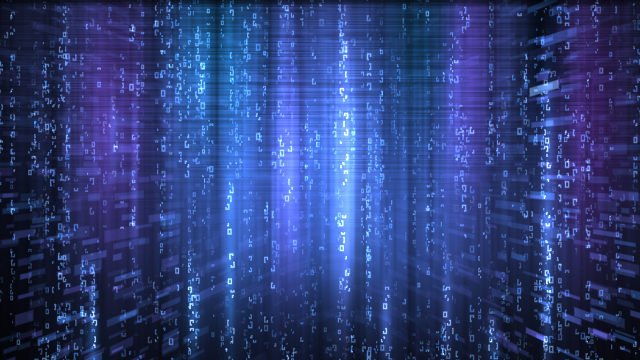
A WebGL 2 fragment shader for this background:

```glsl
#version 300 es
precision highp float;
// Digital rain: blue and violet light curtains with falling broken glyphs and slanted shards.
uniform vec2 u_resolution;
out vec4 outColor;

const vec3 BASE = vec3(0.065, 0.075, 0.145);
const vec3 ICE = vec3(0.56, 0.76, 0.98);
const vec3 AZURE = vec3(0.20, 0.50, 0.86);
const vec3 VIOLET = vec3(0.42, 0.36, 0.86);
const vec2 FOCUS = vec2(0.53, 0.55);      // point the shards radiate from
const float SCAN_STRENGTH = 0.22;
const float STREAK_STRENGTH = 0.55;
const int GLOWS = 11;
const int STREAMS = 11;
const int RAIN_LAYERS = 4;
const int SHARD_LAYERS = 4;

// Soft glows: centre x, centre y, radius x, radius y; negative tints darken
const vec4 GLOW_SHAPE[GLOWS] = vec4[GLOWS](
  vec4(0.51, 0.46, 0.20, 0.42), vec4(0.50, 0.62, 0.50, 0.55),
  vec4(0.18, 0.66, 0.055, 0.33), vec4(0.73, 0.78, 0.040, 0.30),
  vec4(0.925, 0.66, 0.055, 0.36), vec4(0.34, 0.86, 0.07, 0.26),
  vec4(0.655, 0.88, 0.050, 0.24), vec4(0.85, 0.88, 0.026, 0.26),
  vec4(0.03, 0.36, 0.07, 0.30), vec4(0.45, 0.50, 0.025, 0.32),
  vec4(0.55, 0.45, 0.035, 0.34));
const vec3 GLOW_TINT[GLOWS] = vec3[GLOWS](
  vec3(0.09, 0.20, 0.40), vec3(0.10, 0.14, 0.29),
  vec3(0.17, 0.04, 0.22), vec3(0.13, 0.03, 0.19),
  vec3(0.15, 0.01, 0.17), vec3(-0.06, 0.10, 0.08),
  vec3(-0.07, 0.05, 0.00), vec3(-0.13, -0.12, -0.24),
  vec3(-0.05, -0.06, -0.11), vec3(0.13, 0.04, 0.18),
  vec3(0.08, 0.11, 0.16));
// Bright streams: x, centre y, half height, strength
const vec4 STREAM[STREAMS] = vec4[STREAMS](
  vec4(0.538, 0.55, 0.40, 1.0), vec4(0.452, 0.52, 0.16, 0.45),
  vec4(0.855, 0.40, 0.42, 0.90), vec4(0.302, 0.13, 0.14, 0.75),
  vec4(0.360, 0.28, 0.34, 0.65), vec4(0.313, 0.78, 0.13, 0.45),
  vec4(0.603, 0.10, 0.14, 0.60), vec4(0.145, 0.06, 0.13, 0.70),
  vec4(0.700, 0.12, 0.18, 0.50), vec4(0.178, 0.62, 0.13, 0.40),
  vec4(0.770, 0.04, 0.10, 0.50));

float hash(vec2 p) {
  return fract(sin(dot(p, vec2(127.1, 311.7))) * 43758.5453);
}

float noise(vec2 p) {
  vec2 i = floor(p), f = fract(p);
  f = f * f * (3.0 - 2.0 * f);
  return mix(mix(hash(i), hash(i + vec2(1, 0)), f.x),
             mix(hash(i + vec2(0, 1)), hash(i + vec2(1, 1)), f.x), f.y);
}

float boxDistance(vec2 p, vec2 halfSize) {
  vec2 d = abs(p) - halfSize;
  return length(max(d, 0.0)) + min(max(d.x, d.y), 0.0);
}

// Hollow box with random quarters missing; f runs over one cell
float glyph(vec2 f, vec2 id, float aa) {
  float ring = abs(boxDistance(f - 0.5, vec2(0.20, 0.27))) - 0.06;
  float kept = step(0.42, hash(id * 1.7 + step(0.5, f) * 5.3));
  return kept * smoothstep(aa, -aa, ring);
}

// Parallelogram with upright sides
float shard(vec2 p, vec2 halfSize, float slope, float aa) {
  return smoothstep(aa, -aa, boxDistance(vec2(p.x, p.y - slope * p.x), halfSize));
}

float radialSlope(vec2 c) {
  return clamp(0.65 * c.x * c.y / (c.x * c.x + 0.06), -0.5, 0.5);
}

void main() {
  vec2 uv = gl_FragCoord.xy / u_resolution;
  float aspect = u_resolution.x / u_resolution.y;
  vec2 q = vec2(uv.x * aspect, uv.y);
  float pixel = 1.0 / u_resolution.y;

  // Coloured light curtains
  vec3 col = BASE;
  for (int i = 0; i < GLOWS; i++) {
    vec2 d = (uv - GLOW_SHAPE[i].xy) / GLOW_SHAPE[i].zw;
    col += GLOW_TINT[i] * exp(-dot(d, d));
  }
  col = max(col, vec3(0.025, 0.03, 0.055));

  // Vertical streaks, fading toward the floor and the sides
  float streak = 0.45 * noise(vec2(uv.x * 38.0, uv.y * 1.3))
               + 0.33 * noise(vec2(uv.x * 95.0, uv.y * 2.0 + 7.0))
               + 0.22 * noise(vec2(uv.x * 230.0, uv.y * 3.0 + 3.0));
  col *= 1.0 + STREAK_STRENGTH * (streak - 0.5) * 2.0;
  col *= mix(0.45, 1.0, smoothstep(-0.02, 0.36, uv.y));
  col *= 1.0 - 0.22 * smoothstep(0.40, 0.5, abs(uv.x - 0.5));

  // Fine horizontal scan lines, strongest above the middle
  float scan = noise(vec2(uv.x * 9.0, uv.y * 280.0)) - 0.5;
  col *= 1.0 + SCAN_STRENGTH * 2.0 * scan * smoothstep(0.25, 0.8, uv.y);

  // Shards radiating from the focus
  float outer = smoothstep(0.08, 0.42, abs(uv.x - FOCUS.x));
  float low = 1.0 - smoothstep(0.15, 0.75, uv.y);
  for (int i = 0; i < SHARD_LAYERS; i++) {
    float k = float(i);
    vec2 cell = vec2(0.135, 0.078) * (1.0 - 0.15 * k);
    vec2 g = q / cell + k * vec2(0.37, 0.61);
    vec2 id = floor(g) + k * 41.0;
    vec2 centre = (floor(g) + 0.5 - k * vec2(0.37, 0.61)) * cell;
    vec2 size = cell * vec2(0.12 + 0.28 * hash(id), 0.07 + 0.15 * hash(id + 9.0));
    float slope = radialSlope(centre - FOCUS * vec2(aspect, 1.0));
    float shape = shard((fract(g) - 0.5) * cell, size, slope, pixel);
    float power = step(0.45, hash(id + 17.0)) * (0.25 + 0.75 * hash(id + 23.0));
    vec3 tint = mix(AZURE, VIOLET, hash(id + 31.0));
    float nearStream = exp(-pow((uv.x - STREAM[2].x) / 0.035, 2.0));
    col += tint * shape * power * (0.06 + 0.28 * outer * (0.2 + low) + 0.35 * nearStream);
  }
  col += ICE * 0.45 * shard(q - vec2(0.85 * aspect, 0.755), vec2(0.040, 0.012), 0.3, pixel);

  // Scattered rain of small glyphs
  for (int i = 0; i < RAIN_LAYERS; i++) {
    float k = float(i);
    float size = 0.013 + 0.003 * k;
    float column = floor(q.x / size + k * 0.3);
    vec2 g = vec2(q.x / size + k * 0.3, q.y / (size * 1.25) + 30.0 * hash(vec2(column, k)));
    vec2 id = floor(g) + k * 57.0;
    float trail = smoothstep(0.45, 0.8, noise(vec2(column * 7.3 + k, uv.y * 5.0)));
    float lit = step(0.55, hash(id)) * trail * step(0.42, hash(vec2(column, k + 4.0)));
    float shape = glyph(fract(g), id, pixel / size);
    col += mix(AZURE, ICE, hash(id + 3.0)) * shape * lit * 0.75;
  }

  // Bright streams: halo, core and larger glyphs
  for (int i = 0; i < STREAMS; i++) {
    vec4 s = STREAM[i];
    float dx = (uv.x - s.x) * aspect;
    float dy = (uv.y - s.y) / s.z;
    float fade = s.w * exp(-dy * dy * 1.3);
    float patchy = 0.35 + 0.8 * noise(vec2(s.x * 90.0 + uv.x * 60.0, uv.y * 22.0));
    vec3 tint = mix(AZURE, VIOLET, hash(s.xy) * 0.8);
    col += tint * fade * (0.24 * exp(-abs(dx) * 26.0) + 0.55 * patchy * exp(-dx * dx * 5000.0));
    vec2 cell = vec2(0.020, 0.023);
    float jitter = noise(vec2(floor(uv.y / cell.y), s.x * 50.0)) - 0.5;
    vec2 g = vec2(dx / cell.x + 0.5 + jitter, uv.y / cell.y);
    vec2 id = vec2(float(i) * 13.0, floor(g.y));
    float inside = step(0.0, g.x) * step(g.x, 1.0) * step(0.3, hash(id + 2.0));
    col += mix(ICE, vec3(1.0), 0.4) * glyph(g - vec2(0.0, floor(g.y)), id, pixel / cell.x)
         * inside * min(1.0, fade * 1.5);
  }

  // Thin dark upper border
  col *= mix(0.45, 1.0, smoothstep(0.0, 0.025, 1.0 - uv.y));
  outColor = vec4(min(col, 1.0), 1.0);
}
```
